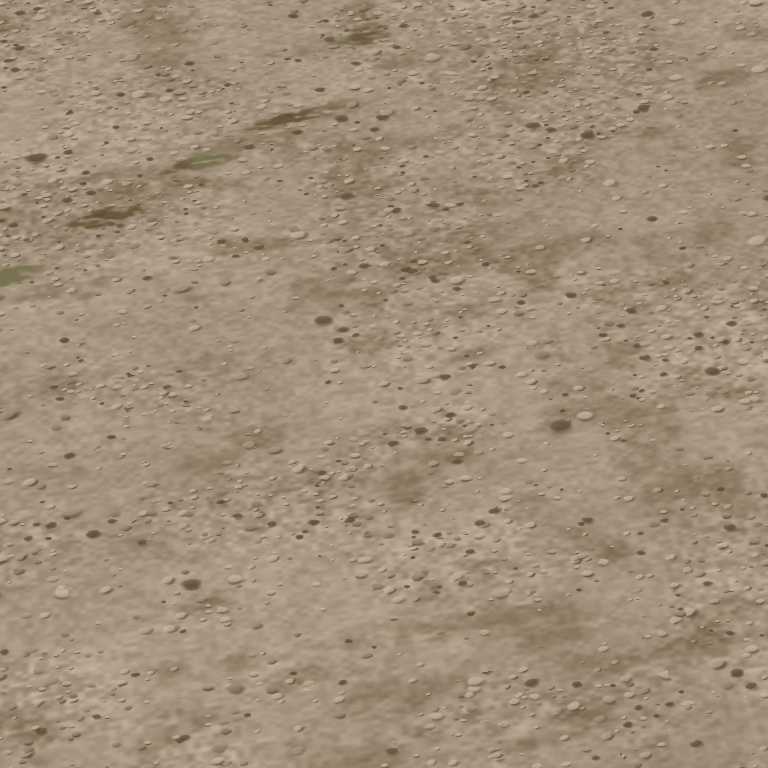
A Shadertoy shader for this texture:

```glsl
// Dusty gravel ground seen at a slant, with scattered pebbles and dry tufts.

const vec3 DUST = vec3(0.648, 0.580, 0.504);
const vec3 STAIN = vec3(0.500, 0.425, 0.325);
const vec3 STONE_LIGHT = vec3(0.750, 0.685, 0.615);
const vec3 STONE_DARK = vec3(0.560, 0.490, 0.410);
const vec3 SHADOW = vec3(0.340, 0.275, 0.200);
const vec3 DRY_WEED = vec3(0.370, 0.305, 0.190);
const vec3 GREEN_WEED = vec3(0.480, 0.500, 0.340);

const float PERSPECTIVE = 0.25;   // how much the ground shrinks upwards
const float TILT = 0.16;          // streak direction in radians
const float GRAIN = 0.12;         // contrast of the fine grit
const float FLATTEN = 1.55;       // width to height of a pebble
const int TUFTS = 5;
const vec2 TUFT_START = vec2(0.02, 0.65);
const vec2 TUFT_END = vec2(0.48, 0.94);

vec2 hash22(vec2 p) {
    vec3 q = fract(p.xyx * vec3(0.1031, 0.1030, 0.0973));
    q += dot(q, q.yzx + 33.33);
    return fract((q.xx + q.yz) * q.zy);
}

float noise(vec2 p) {
    vec2 i = floor(p), f = fract(p);
    f = f * f * (3.0 - 2.0 * f);
    float low = mix(hash22(i).x, hash22(i + vec2(1, 0)).x, f.x);
    float high = mix(hash22(i + vec2(0, 1)).x, hash22(i + vec2(1, 1)).x, f.x);
    return mix(low, high, f.y);
}

float fbm(vec2 p) {
    float sum = 0.0, gain = 0.5;
    for (int i = 0; i < 4; i++) {
        sum += gain * noise(p);
        p = p * 2.03 + 17.3;
        gain *= 0.5;
    }
    return sum / 0.9375;
}

vec2 rotate(vec2 p, float a) {
    return vec2(cos(a) * p.x + sin(a) * p.y, cos(a) * p.y - sin(a) * p.x);
}

// Screen to ground plane, turned so that x runs along the streaks
vec2 groundPlane(vec2 uv) {
    float depth = 1.0 / (1.0 - PERSPECTIVE * uv.y);
    vec2 ground = vec2((uv.x - 0.5) * depth, depth / PERSPECTIVE);
    return rotate(ground, TILT) + 3.0;
}

// One stone per cell, lit from above, with its shadow below
vec3 addPebbles(vec3 col, vec2 ground, float cells, float density, vec2 radii, float seed) {
    vec2 p = ground * cells * vec2(1.0, FLATTEN);
    vec2 home = floor(p);
    float wobble = 0.8 + 0.5 * noise(p * 3.0 + seed);
    for (int y = -1; y <= 1; y++)
    for (int x = -1; x <= 1; x++) {
        vec2 cell = home + vec2(x, y);
        vec2 place = hash22(cell + seed);
        vec2 kind = hash22(cell + seed + 71.7);
        if (kind.x > density) continue;
        float radius = mix(radii.x, radii.y, kind.y * kind.y);
        vec2 q = rotate((p - cell - place) / radius, (place.x - 0.3) * 0.9);
        q.x *= 0.75;
        float body = 1.0 - smoothstep(0.65, 1.25, length(q) * wobble);
        vec2 under = q + vec2(-0.15, 0.75);
        float shade = 1.0 - smoothstep(0.5, 1.3, length(under) * wobble);
        float tone = fract(kind.x * 57.0 + place.y);
        vec3 stone = mix(STONE_DARK, STONE_LIGHT, smoothstep(0.1, 0.7, tone));
        stone = mix(stone, SHADOW, step(tone, 0.15) * 0.75);
        col = mix(col, SHADOW, shade * mix(0.35, 0.8, place.y));
        col = mix(col, stone + 0.03 * clamp(q.y, -1.0, 1.0), body * 0.85);
    }
    return col;
}

// Ragged tufts along a rising line
vec3 addTufts(vec3 col, vec2 uv, vec2 ground) {
    float strands = 0.6 * noise(ground * vec2(38, 150)) + 0.4 * noise(ground * vec2(90, 210));
    float cover = 0.0;
    for (int i = 0; i < TUFTS; i++) {
        vec2 random = hash22(vec2(float(i) * 7.0 + 2.0, 19.0));
        vec2 centre = mix(TUFT_START, TUFT_END, float(i) / float(TUFTS - 1));
        vec2 q = rotate(uv - centre - (random - 0.5) * 0.05, TILT + 0.06);
        q /= vec2(mix(0.05, 0.085, random.x), mix(0.011, 0.018, random.y));
        cover = max(cover, exp(-dot(q, q)));
    }
    float weed = smoothstep(0.32, 0.72, cover * (0.15 + 1.15 * strands));
    float green = smoothstep(0.55, 0.8, noise(uv * 14.0 + 5.0));
    col = mix(col, STAIN, cover * 0.35);
    return mix(col, mix(DRY_WEED, GREEN_WEED, green * 0.6), weed * 0.8);
}

void mainImage(out vec4 fragColor, in vec2 fragCoord) {
    vec2 uv = fragCoord / iResolution.y;
    vec2 ground = groundPlane(uv);

    // Dust with broad mottling and brown stains
    float rough = smoothstep(0.35, 0.65, fbm(ground * vec2(5, 9) + 40.0));
    vec3 col = DUST + 0.10 * (fbm(ground * vec2(4, 8)) - 0.5);
    float stain = smoothstep(0.52, 0.78, fbm(ground * vec2(11, 24) + 9.0));
    col = mix(col, STAIN, stain * 0.6);

    // Fine grit, stronger on rough patches
    float grit = noise(ground * vec2(110, 190)) + 0.7 * noise(ground * vec2(52, 110)) - 0.85;
    col += GRAIN * mix(0.65, 1.15, rough) * grit;

    // Pebbles from small to large
    col = addPebbles(col, ground, 60.0, mix(0.10, 0.42, rough), vec2(0.15, 0.42), 3.0);
    col = addPebbles(col, ground, 34.0, mix(0.04, 0.17, rough), vec2(0.12, 0.32), 131.0);
    col = addPebbles(col, ground, 17.0, 0.11, vec2(0.09, 0.22), 257.0);

    col = addTufts(col, uv, ground);
    fragColor = vec4(clamp(col, 0.0, 1.0), 1.0);
}
```
